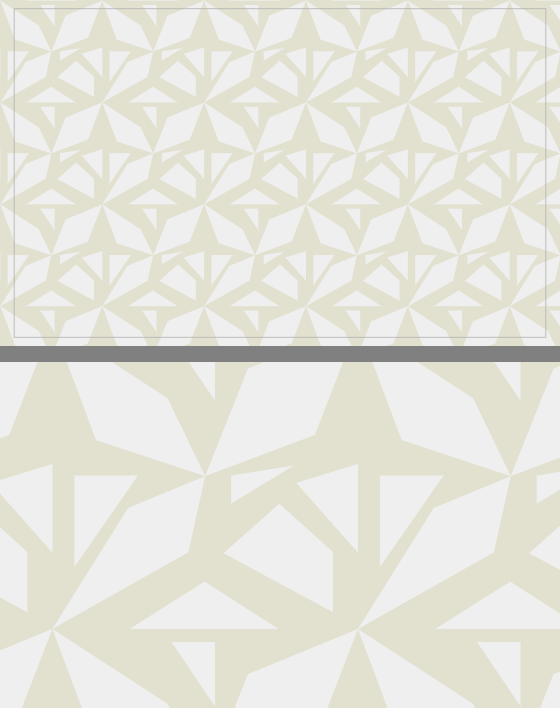
Top, the full canvas; bottom, a detail of the centre.
Give the GLSL for this pattern, as a Shadertoy shader.

```glsl
// Repeating pale kites and shards on a warm beige ground, inside a thin grey frame.

const vec3 BEIGE = vec3(0.886, 0.882, 0.816);
const vec3 PALE = vec3(0.937);
const vec3 FRAME_GREY = vec3(0.70);

const float TILE_SIZE = 0.1819;                  // in canvas widths
const vec2 TILE_ORIGIN = vec2(0.0007, 0.4349);
const vec2 FRAME_MARGIN = vec2(0.0253, 0.0156);
const float FRAME_WIDTH = 0.0015;

// Signed distance to the line a-b, positive on its left side.
float edgeDistance(vec2 p, vec2 a, vec2 b) {
    vec2 along = normalize(b - a);
    return dot(p - a, vec2(-along.y, along.x));
}

// Convex clockwise quad, repeated once per unit cell around its own centre.
float repeatedQuad(vec2 p, vec2 a, vec2 b, vec2 c, vec2 d) {
    vec2 centre = 0.25 * (a + b + c + d);
    p -= floor(p - centre + 0.5);
    return max(max(edgeDistance(p, a, b), edgeDistance(p, b, c)),
               max(edgeDistance(p, c, d), edgeDistance(p, d, a)));
}

// A triangle is a quad whose fourth corner lies on its closing side.
float repeatedTriangle(vec2 p, vec2 a, vec2 b, vec2 c) {
    return repeatedQuad(p, a, b, c, 0.5 * (c + a));
}

// Three long kites that meet at the cell corners and centres.
float kites(vec2 p) {
    float rising = repeatedQuad(p, vec2(0.0), vec2(0.248, 0.396),
                                vec2(0.5), vec2(0.445, 0.251));
    float falling = repeatedQuad(p, vec2(0.0), vec2(0.377, -0.245),
                                 vec2(0.5, -0.5), vec2(0.143, -0.382));
    float leaning = repeatedQuad(p, vec2(0.5, -0.5), vec2(0.64, -0.148),
                                 vec2(1.0, 0.0), vec2(0.859, -0.365));
    return min(rising, min(falling, leaning));
}

// Smaller pieces scattered between the kites.
float shards(vec2 p) {
    float d = repeatedQuad(p, vec2(0.56, 0.248), vec2(0.743, 0.41),
                           vec2(0.918, 0.252), vec2(0.918, 0.055));
    d = min(d, repeatedTriangle(p, vec2(0.39, -0.043), vec2(0.532, -0.043), vec2(0.532, -0.253)));
    d = min(d, repeatedTriangle(p, vec2(0.253, 0.0), vec2(0.498, 0.155), vec2(0.74, 0.0)));
    d = min(d, repeatedTriangle(p, vec2(0.585, 0.502), vec2(0.79, 0.535), vec2(0.585, 0.41)));
    d = min(d, repeatedTriangle(p, vec2(0.798, 0.478), vec2(1.0, 0.54), vec2(1.0, 0.25)));
    return min(d, repeatedTriangle(p, vec2(0.072, 0.502), vec2(0.28, 0.502), vec2(0.072, 0.203)));
}

// Distance to the outline of a centred box.
float boxOutline(vec2 p, vec2 halfSize) {
    vec2 q = abs(p) - halfSize;
    return abs(length(max(q, 0.0)) + min(max(q.x, q.y), 0.0));
}

// Antialiased fill of a distance field.
float coverage(float d, float pixel) {
    return clamp(0.5 - d / pixel, 0.0, 1.0);
}

void mainImage(out vec4 fragColor, in vec2 fragCoord) {
    vec2 uv = fragCoord / iResolution.x;
    vec2 halfCanvas = 0.5 * iResolution.xy / iResolution.x;
    float pixel = 1.0 / iResolution.x;

    // Tiled pattern
    vec2 cell = (uv - TILE_ORIGIN) / TILE_SIZE;
    float shape = min(kites(cell), shards(cell)) * TILE_SIZE;
    vec3 colour = mix(BEIGE, PALE, coverage(shape, pixel));

    // Thin frame
    float frame = boxOutline(uv - halfCanvas, halfCanvas - FRAME_MARGIN) - 0.5 * FRAME_WIDTH;
    colour = mix(colour, FRAME_GREY, coverage(frame, pixel));

    fragColor = vec4(colour, 1.0);
}
```
